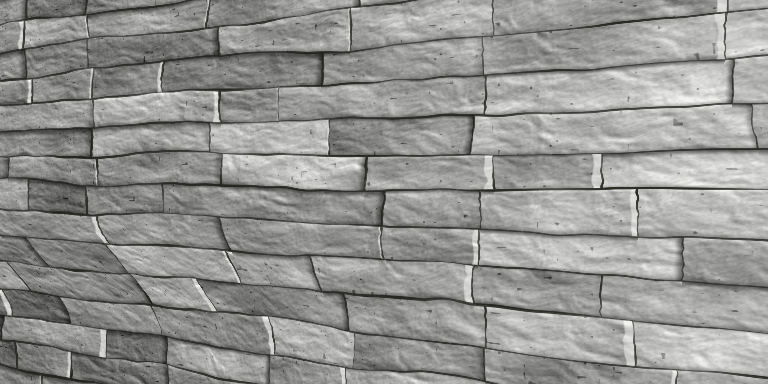
This texture is drawn by a Shadertoy shader. Its source:

```glsl
// A wall of split grey ledge stones seen at a slant, nearer on the right.
// Canvas points are projected to wall courses, each cut at jittered joints;
// every stone gets its own depth, which sets the lit ends and cast shadows.

float hash(vec2 p) {
    vec3 q = fract(p.xyx * 0.1031);
    q += dot(q, q.yzx + 33.33);
    return fract((q.x + q.y) * q.z);
}

float noise(vec2 p) {
    vec2 i = floor(p), f = fract(p);
    f = f * f * (3.0 - 2.0 * f);
    return mix(mix(hash(i), hash(i + vec2(1, 0)), f.x),
               mix(hash(i + vec2(0, 1)), hash(i + vec2(1, 1)), f.x), f.y);
}

// Height of the split face: broken ledges plus finer and finer grain
float relief(vec2 p) {
    vec2 bend = vec2(noise(p * 1.7), noise(p * 1.7 + 23.0));
    vec2 ledge = vec2(p.x * 1.1, p.y * 2.6 + p.x * 0.3) + bend;
    float height = 0.55 * abs(noise(ledge) - 0.5) + 0.2 * noise(ledge * 2.3);
    float weight = 0.28;
    p = p * vec2(3.2, 5.0) + bend;
    for (int i = 0; i < 4; i++) {
        height += weight * noise(p);
        p = mat2(1.8, 0.5, -0.5, 1.8) * p + 7.3;
        weight *= 0.62;
    }
    return height;
}

// Every third joint is a panel seam and stays nearly in line between courses
float joint(float i, float course) {
    float spread = mod(i, 3.0) < 0.5 ? 0.14 : 0.80;
    return i + spread * (hash(vec2(i + 40.0, course + 70.0)) - 0.5);
}

float stoneIndex(float along, float course) {
    float k = floor(along);
    if (along < joint(k, course)) return k - 1.0;
    return along >= joint(k + 1.0, course) ? k + 1.0 : k;
}

float depth(float stone, float course) {
    return hash(vec2(stone + 113.0, course + 31.0));
}

void mainImage(out vec4 fragColor, in vec2 fragCoord) {
    vec2 uv = fragCoord / iResolution.xy;
    float pixel = 1.0 / iResolution.y;

    // Perspective: course height grows to the right, lines meet at the left
    float courseHeight = mix(0.068, 0.12, uv.x);
    float stoneLength = 45.0 * courseHeight * courseHeight;
    float up = (uv.y - 0.57) / courseHeight + 0.64;
    float along = (0.77 * uv.x / courseHeight - 1.245) / 1.19;

    // The left seam leans to the right lower down
    along -= 0.8 * smoothstep(1.0, 5.0, -up) * (1.0 - smoothstep(0.1, 0.6, uv.x));

    // Uneven hand-split edges
    vec2 wall = vec2(along * 3.6, up);
    up += 0.30 * (noise(wall * vec2(0.4, 0.8) + 5.0) - 0.5)
        + 0.06 * (noise(wall * vec2(1.8, 2.0)) - 0.5);
    along += 0.05 * (noise(wall * vec2(0.8, 1.2) + 19.0) - 0.5)
           + 0.01 * (noise(wall * 8.0) - 0.5);

    // The stone here, and its place among its neighbours
    float course = floor(up), fy = up - course;
    float stone = stoneIndex(along, course);
    float own = depth(stone, course);
    float above = depth(stoneIndex(along, course + 1.0), course + 1.0);
    float rightStep = depth(stone + 1.0, course) - own;
    float toLeft = (along - joint(stone, course)) * stoneLength;
    float toRight = (joint(stone + 1.0, course) - along) * stoneLength;
    float toTop = (1.0 - fy) * courseHeight;
    float toBottom = fy * courseHeight;

    // Split face lit from the upper right
    vec2 face = wall + vec2(stone * 17.3, course * 9.1);
    float slope = relief(face) - relief(face + vec2(0.05, 0.07));
    float tone = mix(0.525, 0.705, uv.x) + 0.06 * (uv.y - 0.5);
    tone += 0.15 * (hash(vec2(stone + 9.0, course + 55.0)) - 0.5);
    tone += 0.20 * (noise(face * vec2(0.5, 1.1)) - 0.5);
    tone += 0.12 * (noise(face * vec2(1.5, 3.0) + 11.0) - 0.5);
    tone += clamp(0.55 * slope, -0.2, 0.2);
    tone += 0.06 * (noise(face * vec2(24.0, 30.0)) - 0.5);

    // A few small pits
    tone -= 0.25 * smoothstep(0.92, 0.98, noise(face * vec2(8.0, 9.0) + 3.0));

    // Shadows from the stone above and from a prouder stone on the right
    float overhang = max(above - own, 0.0);
    tone *= 1.0 - 0.50 * smoothstep(0.0, 0.3, overhang)
                * (1.0 - smoothstep(0.0, 0.006 + 0.022 * overhang, toTop));
    tone *= 1.0 - 0.50 * smoothstep(0.0, 0.4, rightStep)
                * (1.0 - smoothstep(0.0, 0.022, toRight));
    tone *= 1.0 - 0.25 * (1.0 - smoothstep(0.0, 0.014, toBottom));

    // Pale broken end where this stone stands out from the next
    float endWidth = 0.22 * courseHeight * smoothstep(0.0, 0.45, -rightStep)
                   * (0.7 + 0.5 * noise(wall * vec2(2.0, 4.0)));
    float end = 1.0 - smoothstep(endWidth - pixel, endWidth + pixel, toRight);
    tone = mix(tone, 0.85 + 0.4 * slope, 0.9 * end * step(0.002, endWidth));

    // Lit upper lip of proud stones
    tone += 0.10 * smoothstep(0.0, 0.4, own - above)
          * (1.0 - smoothstep(0.003, 0.014, toTop));

    // Open gaps, in places pinched nearly shut
    float edge = min(min(toLeft, toRight), min(toTop, toBottom));
    float openness = noise(wall * vec2(0.9, 1.3) + 41.0);
    float gapWidth = 0.0022 * openness;
    float gap = 1.0 - smoothstep(gapWidth, gapWidth + 0.001 + 0.5 * pixel, edge);

    vec3 stoneColor = clamp(tone, 0.1, 0.95) * vec3(1.0, 1.0, 0.99);
    float darkness = gap * mix(0.5, 0.95, openness);
    fragColor = vec4(mix(stoneColor, vec3(0.13, 0.13, 0.11), darkness), 1.0);
}
```
